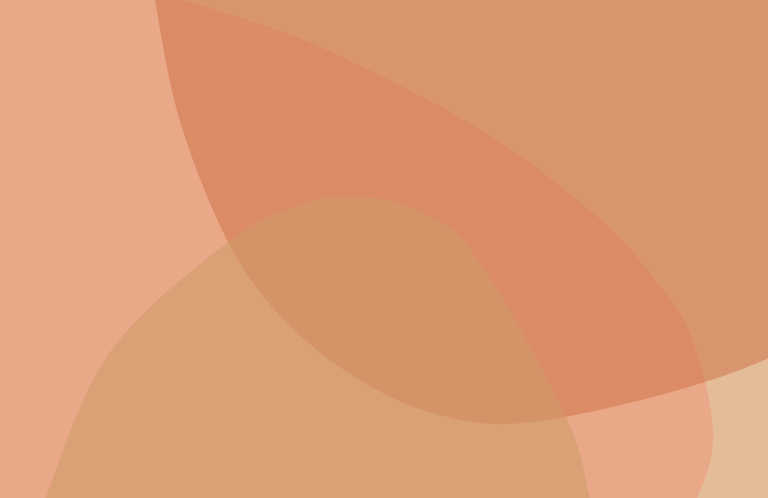
Write a Shadertoy shader that draws this background.

```glsl
// Flat, overlapping translucent blobs in warm peach, terracotta and sand.

// Lengths are in hundredths of the canvas height.
const vec2 CANVAS = vec2(153.6, 100.0);
const int KNOTS = 12;
const int STEPS = 8;

const vec3 CREAM = vec3(0.894, 0.741, 0.598);
const vec3 PEACH = vec3(0.914, 0.663, 0.533);
const vec3 TERRACOTTA = vec3(0.816, 0.455, 0.290);
const vec3 SAND = vec3(0.813, 0.603, 0.411);
const float TERRACOTTA_ALPHA = 0.55;
const float SAND_ALPHA = 0.57;

// Outline knots; the first and last only set the end tangents.
const vec2 PEACH_EDGE[KNOTS] = vec2[KNOTS](
    vec2(6.0, 109.0), vec2(20.0, 105.0), vec2(36.6, 100.0), vec2(63.0, 91.0),
    vec2(96.0, 74.0), vec2(120.0, 56.0), vec2(131.0, 43.8), vec2(138.0, 33.0),
    vec2(142.6, 14.0), vec2(139.4, 0.0), vec2(130.0, -14.0), vec2(120.0, -24.0));
const vec2 TERRACOTTA_EDGE[KNOTS] = vec2[KNOTS](
    vec2(27.0, 132.0), vec2(29.0, 115.0), vec2(31.0, 100.0), vec2(36.0, 75.6),
    vec2(45.6, 51.4), vec2(56.0, 36.6), vec2(69.6, 25.2), vec2(86.0, 17.2),
    vec2(106.0, 15.2), vec2(141.4, 23.4), vec2(168.0, 35.0), vec2(192.0, 49.0));
const vec2 SAND_EDGE[KNOTS] = vec2[KNOTS](
    vec2(2.0, -17.0), vec2(8.0, -2.8), vec2(21.6, 28.8), vec2(45.6, 51.4),
    vec2(60.0, 58.8), vec2(70.4, 60.6), vec2(84.0, 57.6), vec2(96.0, 47.4),
    vec2(113.4, 15.8), vec2(118.0, 0.0), vec2(122.4, -16.0), vec2(126.0, -30.0));

// Catmull-Rom spline from b to c.
vec2 spline(vec2 a, vec2 b, vec2 c, vec2 d, float t) {
    return b + 0.5 * t * (c - a + t * (2.0 * a - 5.0 * b + 4.0 * c - d
                                       + t * (3.0 * (b - c) + d - a)));
}

// Signed distance to an open outline: positive on the left of its direction.
float edgeDistance(vec2 p, vec2 knots[KNOTS]) {
    float nearest = 1e9;
    float side = 1.0;
    vec2 start = knots[1];
    for (int i = 1; i < KNOTS - 2; i++) {
        for (int j = 1; j <= STEPS; j++) {
            vec2 end = spline(knots[i - 1], knots[i], knots[i + 1], knots[i + 2],
                              float(j) / float(STEPS));
            vec2 along = end - start;
            vec2 offset = p - start;
            float t = clamp(dot(offset, along) / dot(along, along), 0.0, 1.0);
            vec2 gap = offset - along * t;
            float gapSquared = dot(gap, gap);
            if (gapSquared < nearest) {
                nearest = gapSquared;
                side = sign(along.x * offset.y - along.y * offset.x);
            }
            start = end;
        }
    }
    return side * sqrt(nearest);
}

// Antialiased coverage of the positive side.
float coverage(float signedDistance) {
    float pixelSize = CANVAS.y / iResolution.y;
    return clamp(0.5 + signedDistance / pixelSize, 0.0, 1.0);
}

void mainImage(out vec4 fragColor, in vec2 fragCoord) {
    vec2 p = fragCoord / iResolution.xy * CANVAS;

    // Layers from back to front.
    vec3 color = mix(CREAM, PEACH, coverage(-edgeDistance(p, PEACH_EDGE)));
    color = mix(color, TERRACOTTA,
                TERRACOTTA_ALPHA * coverage(edgeDistance(p, TERRACOTTA_EDGE)));
    color = mix(color, SAND, SAND_ALPHA * coverage(-edgeDistance(p, SAND_EDGE)));

    fragColor = vec4(color, 1.0);
}
```
